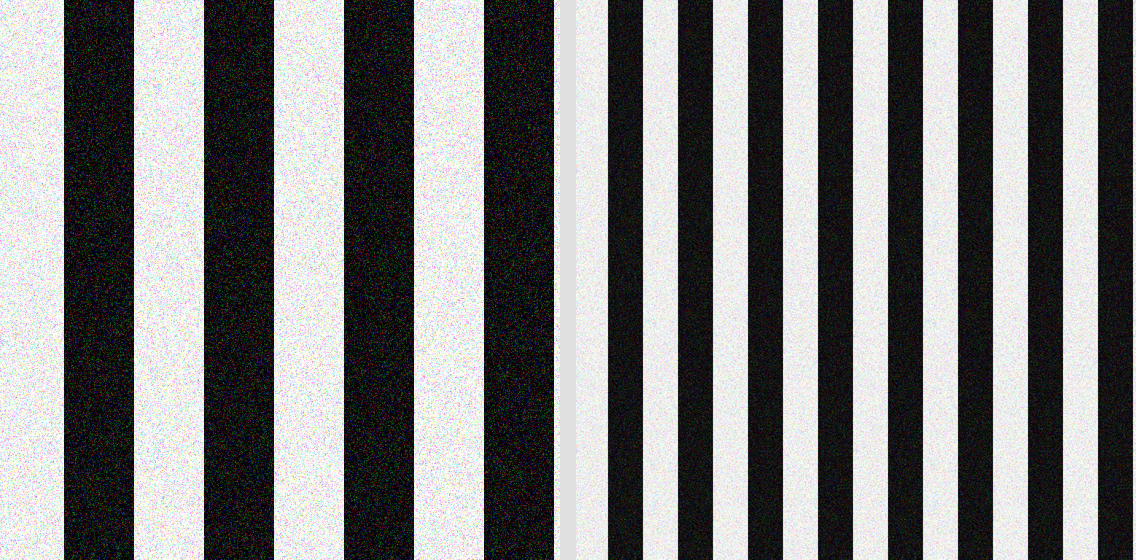
Left, the tile; right, the same tile 2 across and 2 down.
Write a WebGL 2 fragment shader that draws this pattern.

```glsl
#version 300 es
precision highp float;

#define STRIPES 4.0          // dark stripes across
#define STRIPE_CENTER 0.1768 // centre of the first dark stripe
#define STRIPE_WIDTH 0.125
#define GRAIN_CELLS 768.0    // speckle cells per side
#define GRAIN_CHANCE 0.23    // chance of a speckle, per channel
#define GRAIN_STRENGTH 0.61  // strongest speckle
#define DARK vec3(0.004, 0.0, 0.004)
#define LIGHT vec3(1.0, 1.0, 0.996)

uniform vec2 u_resolution;
out vec4 fragColor;

// Integer hash giving three values in 0..1
vec3 hash3(uvec3 v) {
    v = v * 1664525u + 1013904223u;
    v.x += v.y * v.z; v.y += v.z * v.x; v.z += v.x * v.y;
    v ^= v >> 16u;
    v.x += v.y * v.z; v.y += v.z * v.x; v.z += v.x * v.y;
    return vec3(v >> 8u) / 16777216.0;
}

// Coverage of the dark vertical stripes, smoothed over one pixel
float stripeCoverage(float x, float pixel) {
    float fromCenter = abs(fract((x - STRIPE_CENTER) * STRIPES + 0.5) - 0.5) / STRIPES;
    return clamp((0.5 * STRIPE_WIDTH - fromCenter) / pixel + 0.5, 0.0, 1.0);
}

// Speckle of one cell, independent in each channel; wraps at the borders
vec3 cellSpeckle(vec2 cell) {
    uvec2 id = uvec2(mod(cell, GRAIN_CELLS));
    vec3 hit = step(hash3(uvec3(id, 1u)), vec3(GRAIN_CHANCE));
    return hit * hash3(uvec3(id, 2u)) * GRAIN_STRENGTH;
}

// Speckle averaged over the area that one pixel covers
vec3 speckle(vec2 uv, vec2 pixel) {
    vec2 low = (uv - 0.5 * pixel) * GRAIN_CELLS;
    vec2 high = (uv + 0.5 * pixel) * GRAIN_CELLS;
    vec3 sum = vec3(0.0);
    float total = 0.0;
    for (int j = 0; j < 4; j++) {
        for (int i = 0; i < 4; i++) {
            vec2 cell = floor(low) + vec2(i, j);
            vec2 overlap = max(min(high, cell + 1.0) - max(low, cell), 0.0);
            float weight = overlap.x * overlap.y;
            sum += weight * cellSpeckle(cell);
            total += weight;
        }
    }
    return sum / total;
}

void main() {
    vec2 pixel = 1.0 / u_resolution;
    vec2 uv = gl_FragCoord.xy * pixel;
    vec3 color = mix(LIGHT, DARK, stripeCoverage(uv.x, pixel.x));
    // Speckle pulls each channel towards its opposite
    fragColor = vec4(mix(color, 1.0 - color, speckle(uv, pixel)), 1.0);
}
```
